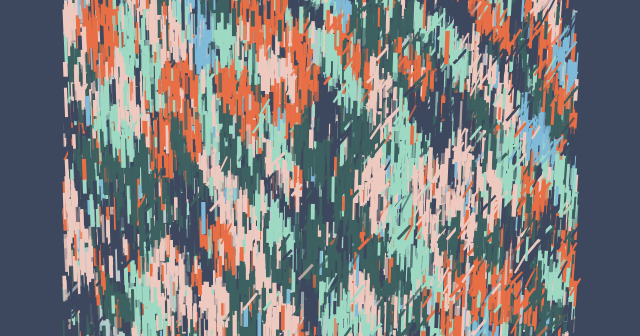
Give the GLSL for this pattern, as a WebGL 1 fragment shader.

```glsl
precision highp float;
// A wide panel of short upright strokes on navy, painted in overlapping layers.
// Each stroke takes its colour from sheared cellular patches, so colours drift
// down to the right; the top layers add thin slanted flicks, denser at the right.
uniform vec2 u_resolution;

const vec3 NAVY = vec3(0.24, 0.28, 0.365);

float hash(vec2 p) {
  vec3 q = fract(vec3(p.xyx) * 0.1031);
  q += dot(q, q.yzx + 33.33);
  return fract((q.x + q.y) * q.z);
}

vec2 hash2(vec2 p) {
  return vec2(hash(p), hash(p + 57.3));
}

// Random value of the nearest feature point: one value per colour patch.
float patchValue(vec2 p) {
  p = vec2(p.x + 0.42 * p.y + 0.03 * sin(p.y * 9.0 + p.x * 4.0), p.y);
  p = p / vec2(0.075, 0.19) + 20.0;
  vec2 cell = floor(p);
  float nearest = 9.0;
  float value = 0.0;
  for (int j = -1; j <= 1; j++) {
    for (int i = -1; i <= 1; i++) {
      vec2 id = cell + vec2(float(i), float(j));
      vec2 toPoint = id + hash2(id) - p;
      float d = dot(toPoint, toPoint);
      if (d < nearest) {
        nearest = d;
        value = hash(id + 91.7);
      }
    }
  }
  return value;
}

vec3 palette(float h) {
  if (h < 0.16) return NAVY;
  if (h < 0.41) return vec3(0.24, 0.375, 0.375);  // deep green
  if (h < 0.60) return vec3(0.62, 0.85, 0.77);    // mint
  if (h < 0.75) return vec3(0.93, 0.79, 0.75);    // pale pink
  if (h < 0.91) return vec3(0.91, 0.43, 0.27);    // orange
  if (h < 0.96) return vec3(0.50, 0.73, 0.85);    // sky blue
  return vec3(0.74, 0.78, 0.80);                  // light grey
}

void main() {
  vec2 p = gl_FragCoord.xy / u_resolution.y;
  float pixel = 1.0 / u_resolution.y;
  float aspect = u_resolution.x / u_resolution.y;
  float left = 0.1 * aspect;
  float right = 0.9 * aspect;
  vec2 cellSize = vec2(0.03, 0.09);
  vec3 color = NAVY;

  for (int layer = 0; layer < 13; layer++) {
    float level = float(layer);
    vec2 shift = hash2(vec2(level * 7.1, 3.7)) + 10.0;
    vec2 cell = floor(p / cellSize + shift);
    for (int j = -1; j <= 1; j++) {
      for (int i = -1; i <= 1; i++) {
        vec2 id = cell + vec2(float(i), float(j));
        vec2 seed = id + level * vec2(37.0, 61.0);
        vec2 center = (id + hash2(seed) - shift) * cellSize;
        if (center.x < left || center.x > right) continue;

        // Shape: upright bar, or a thin slanted flick in the top layers
        vec2 size = hash2(seed + 13.1);
        vec2 halfSize = mix(vec2(0.0028, 0.018), vec2(0.0068, 0.05), size);
        float across = (center.x - left) / (right - left);
        float lean = mix(-0.04, 0.07, across);
        float flickChance = 0.06 + 0.5 * smoothstep(0.2, 1.0, across);
        if (layer > 9 && hash(seed + 23.9) < flickChance) {
          lean = mix(0.45, 0.8, size.x);
          halfSize = mix(vec2(0.0025, 0.015), vec2(0.0045, 0.036), size);
        }

        // Smooth coverage of the rotated bar
        vec2 q = p - center;
        float c = cos(lean);
        float s = sin(lean);
        q = vec2(c * q.x - s * q.y, s * q.x + c * q.y);
        vec2 edge = clamp((halfSize - abs(q)) / pixel + 0.5, 0.0, 1.0);
        float cover = edge.x * edge.y;
        if (cover <= 0.0) continue;

        // Mostly the patch colour, sometimes a stray one; some are translucent
        float tone = patchValue(center);
        if (hash(seed + 41.3) < 0.3) tone = hash(seed + 71.9);
        float opacity = hash(seed + 83.7) < 0.22 ? 0.68 : 1.0;
        color = mix(color, palette(tone), cover * opacity);
      }
    }
  }
  gl_FragColor = vec4(color, 1.0);
}
```
